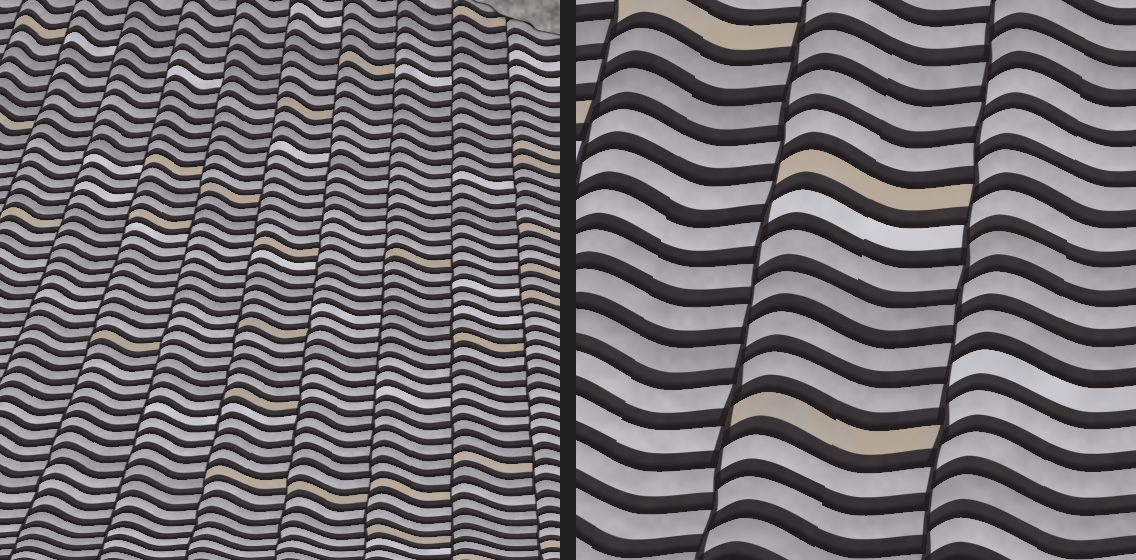
Left: the whole. Right: its middle third, enlarged.
This texture is drawn by a Shadertoy shader. Its source:

```glsl
// A weathered roof of wavy grey clay tiles seen in perspective.
// Columns fan out downwards; each row is a wave-shaped pale face above a dark front edge.
// Hashes vary tone and seams per tile, value noise adds grime.

const vec3 FACE_SHADE = vec3(0.50, 0.49, 0.505);
const vec3 FACE_LIGHT = vec3(0.725, 0.715, 0.73);
const vec3 FRONT_EDGE = vec3(0.215, 0.195, 0.205);
const vec3 UNDER_SHADOW = vec3(0.13, 0.11, 0.12);
const vec3 TAN_CLAY = vec3(0.72, 0.655, 0.57);
const vec3 PALE_CLAY = vec3(0.83, 0.83, 0.86);
const vec3 RIDGE_STONE = vec3(0.47, 0.46, 0.46);

float hash(vec2 p) {
    return fract(sin(dot(p, vec2(127.1, 311.7))) * 43758.5453);
}

float noise(vec2 p) {
    vec2 cell = floor(p), f = fract(p);
    f = f * f * (3.0 - 2.0 * f);
    float low = mix(hash(cell), hash(cell + vec2(1, 0)), f.x);
    float high = mix(hash(cell + vec2(0, 1)), hash(cell + vec2(1, 1)), f.x);
    return mix(low, high, f.y);
}

// Width of one column at a given distance below the top
float columnWidth(float down) {
    return 0.0957 + 0.044 * down + 0.0184 * down * down;
}

// Rows counted from the top, packed closer at the middle and the eaves
float rowCount(float down) {
    float eaves = max(down - 0.91, 0.0);
    return 38.5 * down - 0.5 * sin(7.0 * down) + 90.0 * eaves * eaves;
}

// Tile profile: crest near the left seam, long trough at the right
float tileWave(float t) {
    float lip = max(1.0 - t / 0.16, 0.0);
    return 1.0 - smoothstep(0.14, 0.70, t) - 0.4 * lip * lip
         + 0.12 * smoothstep(0.72, 1.0, t);
}

// Pale upper face of a tile; along and depth run from 0 to 1
vec3 tileFace(vec2 tile, float along, float depth, float down, vec2 uv) {
    float grime = noise(uv * vec2(70.0, 110.0)) * 0.6 + noise(uv * 230.0) * 0.4;
    float light = 0.32 + 0.30 * smoothstep(0.0, 0.7, down)
                + 0.38 * depth + 0.45 * (hash(tile) - 0.5)
                + 0.35 * (grime - 0.5) - 0.12 * smoothstep(0.7, 1.0, along);
    vec3 color = mix(FACE_SHADE, FACE_LIGHT, clamp(light, -0.2, 1.15));
    float kind = hash(tile + 17.3);
    float stain = 0.4 + 0.5 * noise(uv * 45.0 + 9.0);
    color = mix(color, TAN_CLAY, step(kind, 0.07) * stain);
    return mix(color, PALE_CLAY, step(0.955, kind) * stain);
}

// Dark front edge and the shadow below it
vec3 tileEdge(vec2 tile, float depth, vec2 uv) {
    vec3 color = mix(FRONT_EDGE, UNDER_SHADOW, smoothstep(0.45, 0.85, depth));
    return color * (0.9 + 0.12 * hash(tile + 5.1) + 0.12 * noise(uv * 180.0));
}

vec3 roof(vec2 uv, float pixel) {
    float down = 1.0 - uv.y;

    // Column and row of the tile
    float width = columnWidth(down);
    float x = (uv.x - 0.807) / width;
    x += 0.03 * (noise(vec2(rowCount(down), floor(x + 0.5))) - 0.5);
    float column = floor(x), along = x - column;
    float height = mix(0.95, 0.75, smoothstep(0.6, 1.0, uv.x));
    float row = rowCount(down) + height * tileWave(along)
              + 0.3 * (hash(vec2(column, 3.0)) - 0.5)
              + 0.10 * (noise(vec2(x * 2.0, down * 30.0)) - 0.5);
    vec2 tile = vec2(column, floor(row));
    float f = fract(row);

    // Face against edge
    float faceSize = mix(0.60, 0.55, down) + 0.06 * (hash(tile + 2.7) - 0.5);
    float blur = 32.0 * pixel;
    float inside = 0.5 * faceSize - abs(f - 0.5 * faceSize);
    vec3 face = tileFace(tile, along, f / faceSize, down, uv);
    vec3 edge = tileEdge(tile, (f - faceSize) / (1.0 - faceSize), uv);
    vec3 color = mix(edge, face, smoothstep(-blur, blur, inside));

    // Ragged seam, widest at the lower end of each tile
    float seam = 0.008 + 0.022 * hash(tile + 8.9) * (0.4 + f);
    float seamBlur = pixel / width;
    float gap = 1.0 - smoothstep(seam - seamBlur, seam + seamBlur, min(along, 1.0 - along));
    return mix(color, UNDER_SHADOW, 0.85 * gap);
}

void mainImage(out vec4 fragColor, in vec2 fragCoord) {
    vec2 uv = fragCoord / iResolution.xy;
    float pixel = 1.0 / min(iResolution.x, iResolution.y);
    vec3 color = roof(uv, pixel);

    // Weathered ridge stone in the top right corner
    float lumps = noise(uv * vec2(28.0, 60.0));
    float ridge = 0.45 * (uv.x - 0.86) + 0.02 * (lumps - 0.5) - (1.0 - uv.y);
    vec3 stone = RIDGE_STONE * (0.6 + 0.5 * lumps + 0.3 * noise(uv * 150.0));
    color = mix(color, UNDER_SHADOW, 0.7 * smoothstep(-0.010, 0.0, ridge));
    color = mix(color, stone, smoothstep(-pixel, pixel, ridge));

    fragColor = vec4(color, 1.0);
}
```
